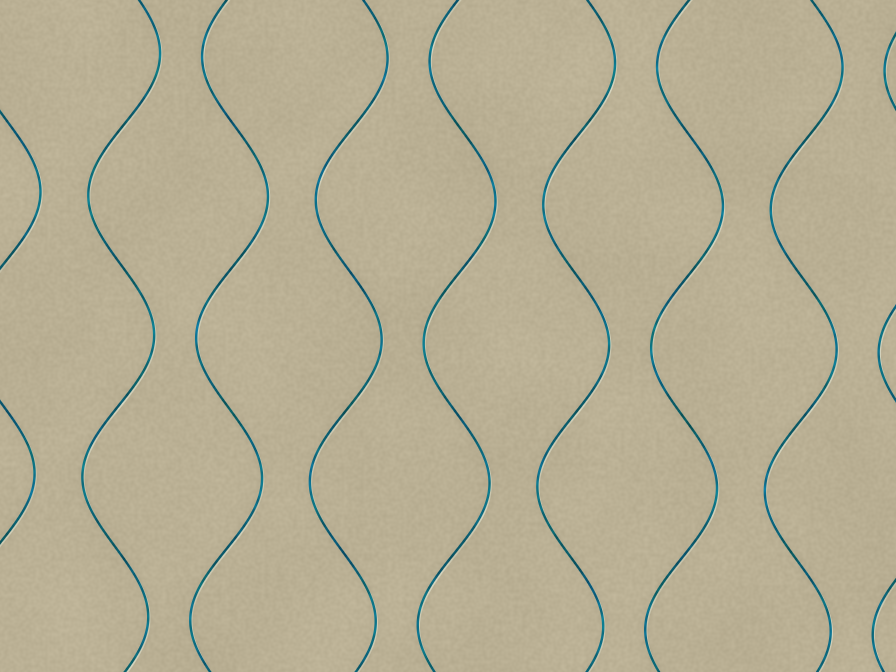
Reproduce this pattern procedurally as a Shadertoy shader.

```glsl
// Pairs of mirrored wavy cords stitched on grained beige leather, forming ogee bulbs.
// Each cord is the distance to a sine curve, repeated across in a slightly tilted frame;
// gradient noise adds the grain, soft mottling and teal-to-blue thread changes.

const float TAU = 6.2831853;
const vec2 REPEAT = vec2(0.3386, 0.4195); // size of one repeat, in canvas heights

vec2 hashGradient(vec2 cell) {
    vec3 h = fract(vec3(cell.xyx) * vec3(0.1031, 0.1030, 0.0973));
    h += dot(h, h.yzx + 33.33);
    float angle = TAU * fract((h.x + h.y) * h.z);
    return vec2(cos(angle), sin(angle));
}

float gradientNoise(vec2 p) {
    vec2 i = floor(p), f = fract(p);
    vec2 u = f * f * f * (f * (f * 6.0 - 15.0) + 10.0);
    vec2 e = vec2(0.0, 1.0);
    float low  = mix(dot(hashGradient(i), f), dot(hashGradient(i + e.yx), f - e.yx), u.x);
    float high = mix(dot(hashGradient(i + e.xy), f - e.xy), dot(hashGradient(i + 1.0), f - 1.0), u.x);
    return mix(low, high, u.y);
}

// Distance to the nearest copy of a sine cord, corrected for its slope
float cordDistance(vec2 p, float offset, float amplitude) {
    float phase = TAU * p.y / REPEAT.y;
    float slope = -amplitude * TAU / REPEAT.y * sin(phase);
    float x = p.x - offset - amplitude * cos(phase);
    x = mod(x + 0.5 * REPEAT.x, REPEAT.x) - 0.5 * REPEAT.x;
    return abs(x) / sqrt(1.0 + slope * slope);
}

// The two cords of a repeat bulge in opposite directions
float pairDistance(vec2 p) {
    return min(cordDistance(p, 0.0, 0.0512), cordDistance(p, 0.165, -0.0512));
}

float stroke(float dist, float halfWidth, float pixel) {
    return clamp(0.5 + (halfWidth - dist) / pixel, 0.0, 1.0);
}

vec3 leather(vec2 p) {
    float grain = gradientNoise(p * 170.0) + 0.6 * gradientNoise(p * 85.0 + 7.0);
    float mottle = gradientNoise(p * 5.0) + 0.5 * gradientNoise(p * 14.0 + 3.0);
    return vec3(0.73, 0.69, 0.58) + 0.028 * grain + 0.018 * mottle;
}

vec3 threadColour(vec2 p) {
    float tint = 0.5 + 0.9 * gradientNoise(p * 16.0 + 11.0);
    vec3 colour = mix(vec3(0.05, 0.43, 0.45), vec3(0.04, 0.39, 0.53), clamp(tint, 0.0, 1.0));
    // Darker thread on the diagonal runs, brighter on the bends
    float diagonal = abs(sin(TAU * p.y / REPEAT.y));
    colour *= mix(1.12, 0.82, diagonal * diagonal);
    return colour * (1.0 + 0.25 * gradientNoise(p * 90.0));
}

void mainImage(out vec4 fragColor, in vec2 fragCoord) {
    float pixel = 1.0 / iResolution.y;
    vec2 p = fragCoord * pixel;

    // Tilted frame, with its origin level with a bend of the first cord
    vec2 up = vec2(0.021, 0.99978);
    vec2 q = p - vec2(0.187, 0.920);
    q = vec2(dot(q, vec2(up.y, -up.x)), dot(q, up));

    vec3 colour = leather(p);
    float dist = pairDistance(q);

    // Soft crease beside the cord, then a pale lower-right edge
    colour *= 1.0 - 0.04 * exp(-dist * 180.0);
    float edge = stroke(pairDistance(q - vec2(0.0018, -0.0022)), 0.0016, pixel);
    float wear = 0.55 + 0.5 * gradientNoise(q * 20.0);
    colour = mix(colour, vec3(0.87, 0.88, 0.80), edge * clamp(wear, 0.0, 1.0));

    // Cord
    colour = mix(colour, threadColour(q), stroke(dist, 0.0018, pixel));
    fragColor = vec4(colour, 1.0);
}
```
